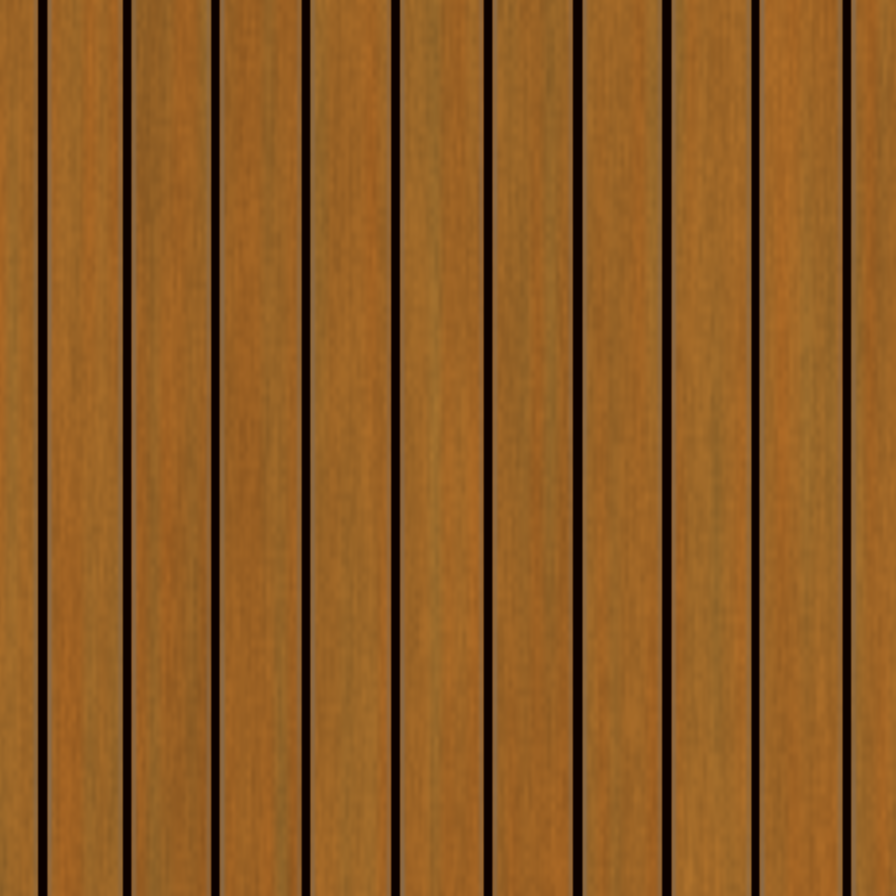
Give the GLSL for this texture, as a Shadertoy shader.

```glsl
// Vertical teak deck planks with ten dark caulked seams and fine wood grain.

float hash(vec2 p) {
    vec3 q = fract(vec3(p.xyx) * 0.1031);
    q += dot(q, q.yzx + 33.33);
    return fract((q.x + q.y) * q.z);
}

// Smooth value noise in 0..1
float noise(vec2 p) {
    vec2 i = floor(p), f = fract(p);
    f = f * f * (3.0 - 2.0 * f);
    return mix(mix(hash(i), hash(i + vec2(1, 0)), f.x),
               mix(hash(i + vec2(0, 1)), hash(i + vec2(1, 1)), f.x), f.y);
}

// Seam centre: even spacing plus a small hand-laid drift
float seamPosition(float i) {
    float a = 0.628319 * i;
    return 0.0435 + 0.1 * i
         + 0.0006 * cos(a) - 0.0018 * sin(a) + 0.0018 * cos(2.0 * a)
         + 0.0009 * cos(3.0 * a) - 0.0006 * sin(3.0 * a) + 0.0009 * cos(4.0 * a);
}

vec3 woodColor(vec2 uv, float plank) {
    vec2 p = uv + vec2(0.0, 7.3 * plank);
    p.x += 0.003 * (noise(p * vec2(12.0, 5.0)) - 0.5);

    float broad = noise(p * vec2(18.0, 5.0)) - 0.5;
    float streak = noise(p * vec2(95.0, 2.5)) - 0.5;
    float fibre = noise(p * vec2(230.0, 24.0)) - 0.5;
    float fleck = noise(p * vec2(170.0, 110.0) + 40.0) - 0.5;
    float tone = hash(vec2(plank, 4.7)) - 0.5;

    vec3 wood = vec3(0.605, 0.392, 0.150);
    wood *= 1.0 + 0.05 * tone + 0.07 * broad + 0.06 * streak + 0.08 * fibre + 0.07 * fleck;

    // Streaks drift between orange and olive
    float hue = noise(p * vec2(70.0, 1.6) + 90.0) - 0.5;
    return wood + hue * vec3(0.055, -0.025, -0.035);
}

void mainImage(out vec4 fragColor, in vec2 fragCoord) {
    vec2 uv = fragCoord / iResolution.xy;

    // Nearest seam, and the plank this point lies on
    float offset = 1.0, seam = 0.0, plank = 0.0;
    for (float i = 0.0; i < 10.0; i++) {
        float d = uv.x - seamPosition(i);
        plank += step(0.0, d);
        if (abs(d) < abs(offset)) {
            offset = d;
            seam = i;
        }
    }
    plank = mod(plank, 10.0);
    float dist = abs(offset);
    vec3 color = woodColor(uv, plank);

    // Pale worn bevel, stronger on the right of each seam
    float wear = 0.7 + 0.6 * noise(vec2(seam * 5.1, uv.y * 9.0));
    float bevel = exp(-pow((dist - 0.0078) / 0.0028, 2.0));
    bevel *= wear * (offset > 0.0 ? 0.75 : 0.5);
    color = mix(color, vec3(0.54, 0.42, 0.29), bevel);

    // Soft-edged caulk of slightly varying width
    float halfWidth = 0.0049 + 0.0010 * (hash(vec2(seam, 2.3)) - 0.5);
    float soft = max(0.0016, 0.7 / iResolution.x);
    float caulk = 1.0 - smoothstep(halfWidth - soft, halfWidth + soft, dist);
    color = mix(color, vec3(0.045, 0.004, 0.0), caulk);

    fragColor = vec4(color, 1.0);
}
```
